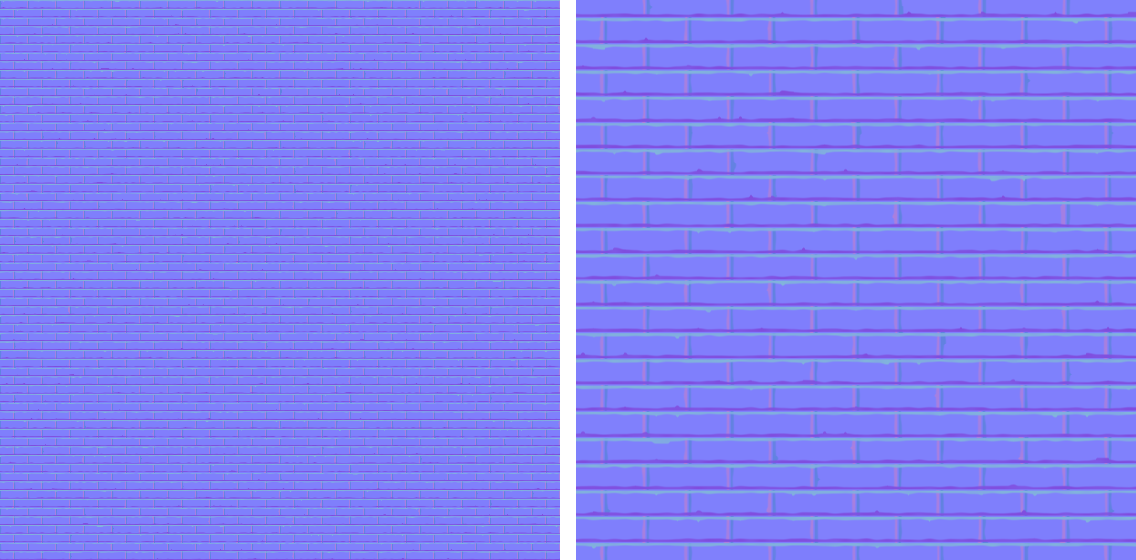
Left, the full canvas; right, a detail of the centre.
This texture map is drawn by a three.js fragment shader. Its source:

```glsl
// Tangent-space normal map of a running-bond brick wall with thin worn joints.
varying vec2 vUv;

const vec2 BRICKS = vec2(20.0, 64.0);     // repeats across and up
const float EDGE_WIDTH = 0.00195;         // bevel width in canvas units
const float EDGE_SOFTNESS = 0.35;         // fade, in bevel widths
const float EDGE_WEAR = 0.45;             // wobble of the bevel, in bevel widths
const float WEAR_STEPS = 160.0;           // wear cells across the canvas
const float CHIP_CHANCE = 0.07;
const float FACE_TILT = 0.006;            // colour variation between bricks

const vec3 FACE = vec3(0.500, 0.500, 0.990);
const vec3 LEFT_BEVEL = vec3(0.380, 0.510, 0.880);
const vec3 RIGHT_BEVEL = vec3(0.660, 0.500, 0.875);
const vec3 TOP_BEVEL = vec3(0.505, 0.695, 0.865);
const vec3 BOTTOM_BEVEL = vec3(0.500, 0.310, 0.875);

float hash(vec2 p) {
  vec3 q = fract(vec3(p.xyx) * 0.1031);
  q += dot(q, q.yzx + 33.33);
  return fract((q.x + q.y) * q.z);
}

// Smooth noise along one edge, wrapping at the canvas border.
float edgeNoise(float along, float seed) {
  float cell = floor(along);
  float t = smoothstep(0.0, 1.0, along - cell);
  float a = hash(vec2(mod(cell, WEAR_STEPS), seed));
  float b = hash(vec2(mod(cell + 1.0, WEAR_STEPS), seed));
  return mix(a, b, t);
}

// Coverage of a bevel at a distance from the joint, in bevel widths.
float bevel(float dist, float along, float seed) {
  float wear = edgeNoise(along * WEAR_STEPS, seed);
  float chip = smoothstep(1.0 - CHIP_CHANCE, 1.0, wear);
  float width = 1.05 + EDGE_WEAR * (wear - 0.5) + 0.6 * chip;
  float strength = mix(0.82, 1.06, edgeNoise(along * WEAR_STEPS, seed + 301.0));
  float inner = smoothstep(0.0, 0.4, dist);
  float outer = 1.0 - smoothstep(width - EDGE_SOFTNESS, width + EDGE_SOFTNESS, dist);
  return inner * outer * strength;
}

void main() {
  // Brick layout: every other course is shifted by half a brick.
  vec2 grid = vUv * BRICKS;
  float course = floor(grid.y);
  grid.x += 0.5 * (1.0 - mod(course, 2.0));
  vec2 brick = vec2(mod(floor(grid.x), BRICKS.x), course);
  vec2 local = fract(grid);

  // Distances to the four joints, in bevel widths.
  vec2 brickSize = 1.0 / (BRICKS * EDGE_WIDTH);
  vec2 fromLow = local * brickSize;
  vec2 fromHigh = (1.0 - local) * brickSize;

  // Nearly flat face, tilted a little per brick.
  vec2 tilt = vec2(hash(brick + 11.0), hash(brick + 57.0)) - 0.5;
  vec3 color = FACE + vec3(tilt * 2.0 * FACE_TILT, 0.0);

  // Bevels: sides first, then top and bottom.
  float sideSeed = brick.x * 7.0 + 500.0;
  float courseSeed = course * 3.0;
  color = mix(color, LEFT_BEVEL, bevel(fromLow.x, vUv.y, sideSeed));
  color = mix(color, RIGHT_BEVEL, bevel(fromHigh.x, vUv.y, sideSeed + 3.0));
  color = mix(color, TOP_BEVEL, bevel(fromHigh.y, vUv.x, courseSeed));
  color = mix(color, BOTTOM_BEVEL, bevel(fromLow.y, vUv.x, courseSeed + 1.0));

  gl_FragColor = vec4(color, 1.0);
}
```
